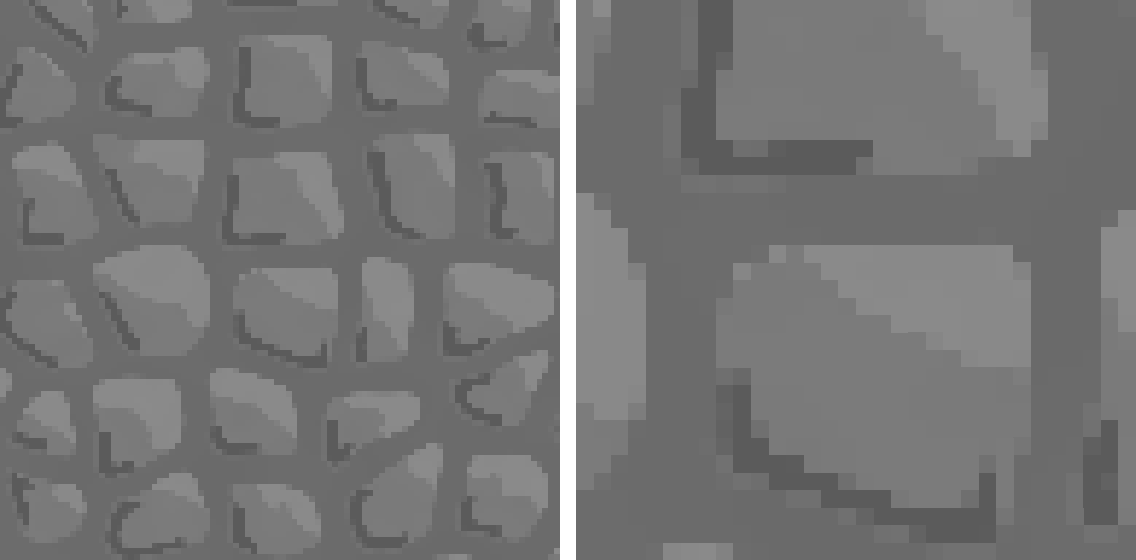
Left, the full canvas; right, a detail of the centre.
Reproduce this texture procedurally as a three.js fragment shader.

```glsl
// Grey cobblestones in coarse blocks, with lit upper facets and dark lower-left rims.
varying vec2 vUv;

vec2 hash2(vec2 p) {
  p = vec2(dot(p, vec2(127.1, 311.7)), dot(p, vec2(269.5, 183.3)));
  return fract(sin(p) * 43758.545);
}

float gradientNoise(vec2 p) {
  vec2 i = floor(p), f = fract(p);
  vec2 u = f * f * (3.0 - 2.0 * f);
  vec2 e = vec2(1.0, 0.0);
  float a = dot(hash2(i) * 2.0 - 1.0, f);
  float b = dot(hash2(i + e.xy) * 2.0 - 1.0, f - e.xy);
  float c = dot(hash2(i + e.yx) * 2.0 - 1.0, f - e.yx);
  float d = dot(hash2(i + e.xx) * 2.0 - 1.0, f - e.xx);
  return mix(mix(a, b, u.x), mix(c, d, u.x), u.y);
}

float smoothMin(float a, float b, float k) {
  float h = max(k - abs(a - b), 0.0) / k;
  return min(a, b) - h * h * k * 0.25;
}

vec2 stoneCentre(vec2 cell) {
  return cell + 0.5 + 0.72 * (hash2(cell) - 0.5);
}

// Finds the nearest stone's cell.
vec2 nearestCell(vec2 p) {
  vec2 base = floor(p), best = base;
  float nearest = 9.0;
  for (int y = -1; y <= 1; y++) {
    for (int x = -1; x <= 1; x++) {
      vec2 cell = base + vec2(float(x), float(y));
      float d = distance(p, stoneCentre(cell));
      if (d < nearest) {
        nearest = d;
        best = cell;
      }
    }
  }
  return best;
}

// Distance to the stone's border, with rounded corners.
float borderDistance(vec2 p, vec2 cell) {
  vec2 centre = stoneCentre(cell);
  float border = 9.0;
  for (int y = -2; y <= 2; y++) {
    for (int x = -2; x <= 2; x++) {
      if (x == 0 && y == 0) continue;
      vec2 other = stoneCentre(cell + vec2(float(x), float(y)));
      float d = dot(0.5 * (centre + other) - p, normalize(other - centre));
      border = smoothMin(border, d, 0.13);
    }
  }
  return border;
}

void main() {
  // Coarse blocks, then a gentle warp of the stone layout
  vec2 uv = (floor(vUv * 96.0) + 0.5) / 96.0;
  vec2 p = uv * vec2(5.0, 5.5) + 3.0;
  p += 0.16 * vec2(gradientNoise(p * 1.6), gradientNoise(p * 1.6 + 17.0));

  vec2 cell = nearestCell(p);
  vec2 fromCentre = p - stoneCentre(cell);
  vec2 vary = hash2(cell + 41.0) - 0.5;
  float edge = borderDistance(p, cell) - 0.13 - 0.03 * vary.x;
  float stone = smoothstep(-0.012, 0.012, edge);

  // Lit facet towards the upper right
  vec2 lightDir = normalize(vec2(0.55, 0.8) + 0.7 * vary);
  float lit = dot(fromCentre, lightDir) + 0.22 * gradientNoise(p * 4.0 + 9.0);
  float facet = smoothstep(0.125, 0.15, lit);

  // Dark arc along the lower left, with a faint rim outside it
  vec2 shadeDir = normalize(vec2(-0.75, -0.65) + 0.6 * vary.yx);
  float facing = dot(normalize(fromCentre + 0.0001), shadeDir);
  float arc = smoothstep(0.0, 0.05, facing - 0.58 - 0.3 * vary.y);
  float shade = arc * (1.0 - smoothstep(0.085, 0.105, edge));
  float rim = arc * smoothstep(-0.05, -0.03, edge);

  float ground = 0.42 + 0.012 * gradientNoise(p * 1.5 + 5.0);
  float face = mix(0.48, 0.54, facet) + 0.012 * gradientNoise(p * 3.0);
  face = mix(face, 0.355, shade);
  float grey = mix(ground + 0.025 * rim, face, stone);
  gl_FragColor = vec4(vec3(grey), 1.0);
}
```
